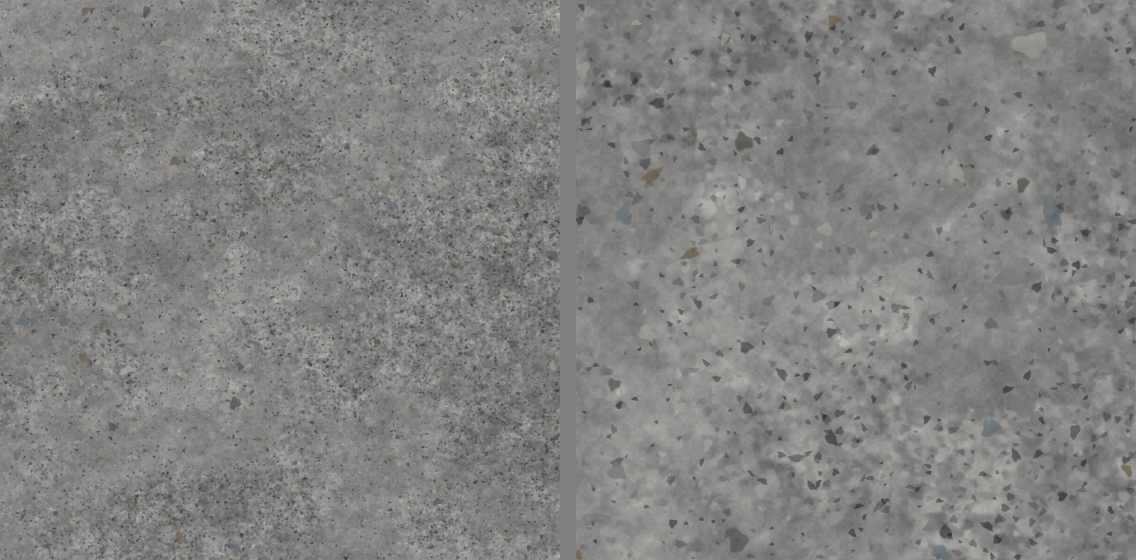
Left: the whole. Right: its middle third, enlarged.
Reproduce this texture procedurally as a Shadertoy shader.

```glsl
// Weathered grey concrete with dark pits, fine grit and scattered coloured pebbles.

vec3 hash3(vec2 p) {
    vec3 q = fract(p.xyx * vec3(0.1031, 0.1030, 0.0973));
    q += dot(q, q.yxz + 33.33);
    return fract((q.xxy + q.yzz) * q.zyx);
}

// Smooth cellular noise: random cell values blended by distance, centred on zero.
float cellNoise(vec2 p) {
    vec2 cell = floor(p), f = p - cell;
    float sum = 0.0, total = 0.0;
    for (int y = -1; y <= 1; y++)
    for (int x = -1; x <= 1; x++) {
        vec2 o = vec2(x, y);
        vec3 h = hash3(cell + o + 71.0);
        vec2 d = o + h.xy - f;
        float w = exp(-5.0 * dot(d, d));
        sum += w * (h.z - 0.5);
        total += w;
    }
    return sum / total;
}

// Scattered irregular chips: x = coverage, y = random id, z = light from above.
vec3 chips(vec2 uv, float scale, float amount, float size, float softness) {
    vec2 p = uv * scale, cell = floor(p), f = p - cell;
    float edge = 0.8 * scale / min(iResolution.x, iResolution.y) + softness;
    vec3 best = vec3(0.0);
    for (int y = -1; y <= 1; y++)
    for (int x = -1; x <= 1; x++) {
        vec2 o = vec2(x, y);
        vec3 place = hash3(cell + o + scale);
        vec3 form = hash3(cell + o + scale * 3.0 + 17.0);
        if (place.z > amount) continue;
        vec2 d = f - o - 0.15 - 0.7 * place.xy;
        float turn = (form.x - 0.5) * 2.6;
        vec2 q = mat2(cos(turn), -sin(turn), sin(turn), cos(turn)) * d;
        q.y *= 1.1 + 0.9 * form.y;
        float a = atan(q.y, q.x);
        float wobble = 1.0 + 0.16 * sin(3.0 * a + 40.0 * form.x) + 0.09 * sin(5.0 * a + 30.0 * form.z);
        float radius = size * (0.4 + 0.6 * form.z * form.z);
        float cover = smoothstep(edge, -edge, length(q) * wobble - radius);
        if (cover > best.x) best = vec3(cover, fract(form.y * 7.3 + form.x), d.y / radius);
    }
    return best;
}

// Stone colours: slate blue, rusty brown, pale lime, dark basalt and plain grey.
vec3 pebbleColour(float id) {
    if (id < 0.20) return vec3(0.39, 0.43, 0.46);
    if (id < 0.32) return vec3(0.43, 0.37, 0.29);
    if (id < 0.50) return vec3(0.61, 0.61, 0.59);
    if (id < 0.68) return vec3(0.32, 0.32, 0.31);
    return vec3(0.46, 0.47, 0.46);
}

void mainImage(out vec4 fragColor, in vec2 fragCoord) {
    vec2 uv = fragCoord / min(iResolution.x, iResolution.y);
    vec2 warped = uv + 0.012 * vec2(cellNoise(uv * 31.0), cellNoise(uv * 31.0 + 50.0));

    // Broad stains and the rough zones between smoother cement
    float stain = cellNoise(warped * vec2(5.0, 6.5));
    float blotch = cellNoise(warped * vec2(15.0, 19.0) + 9.0);
    float rough = smoothstep(-0.25, 0.3, 0.6 * blotch - 0.7 * stain);

    // Layered cement tone
    float tone = 0.522 + 0.07 * stain + 0.065 * blotch;
    tone += 0.075 * cellNoise(warped * vec2(42.0, 52.0));
    tone += (0.05 + 0.08 * rough) * cellNoise(warped * vec2(95.0, 115.0));
    tone += (0.06 + 0.08 * rough) * cellNoise(uv * 230.0);
    tone += 0.035 * (hash3(floor(uv * 512.0)).x - 0.5);
    vec3 colour = tone * vec3(1.0, 0.997, 0.982);

    // Faint embedded aggregate, lighter or darker than the cement
    vec3 flake = chips(uv, 48.0, 0.45, 0.38, 0.06);
    colour += flake.x * (0.11 * flake.y - 0.06 + 0.015 * flake.z);
    vec3 grit = chips(uv, 105.0, 0.25 + 0.4 * rough, 0.42, 0.05);
    colour += grit.x * (0.19 * grit.y - 0.10);

    // Dark pits and specks, denser in the rough zones
    vec3 pit = chips(uv, 75.0, 0.12 + 0.28 * rough, 0.33, 0.03);
    colour *= 1.0 - pit.x * (0.10 + 0.30 * pit.y);
    vec3 speck = chips(uv, 150.0, 0.12 + 0.22 * rough, 0.42, 0.02);
    colour *= 1.0 - speck.x * (0.10 + 0.32 * speck.y);

    // Small and large pebbles with a softly lit upper side
    vec3 small = chips(uv + 0.37, 52.0, 0.13, 0.32, 0.02);
    colour = mix(colour, pebbleColour(small.y) + 0.02 * small.z, 0.75 * small.x);
    vec3 large = chips(uv + 0.11, 25.0, 0.13, 0.32, 0.015);
    vec3 stone = pebbleColour(large.y) + 0.025 * large.z + 0.04 * cellNoise(uv * 160.0);
    colour = mix(colour, stone, 0.7 * large.x);

    fragColor = vec4(clamp(colour, 0.0, 1.0), 1.0);
}
```
